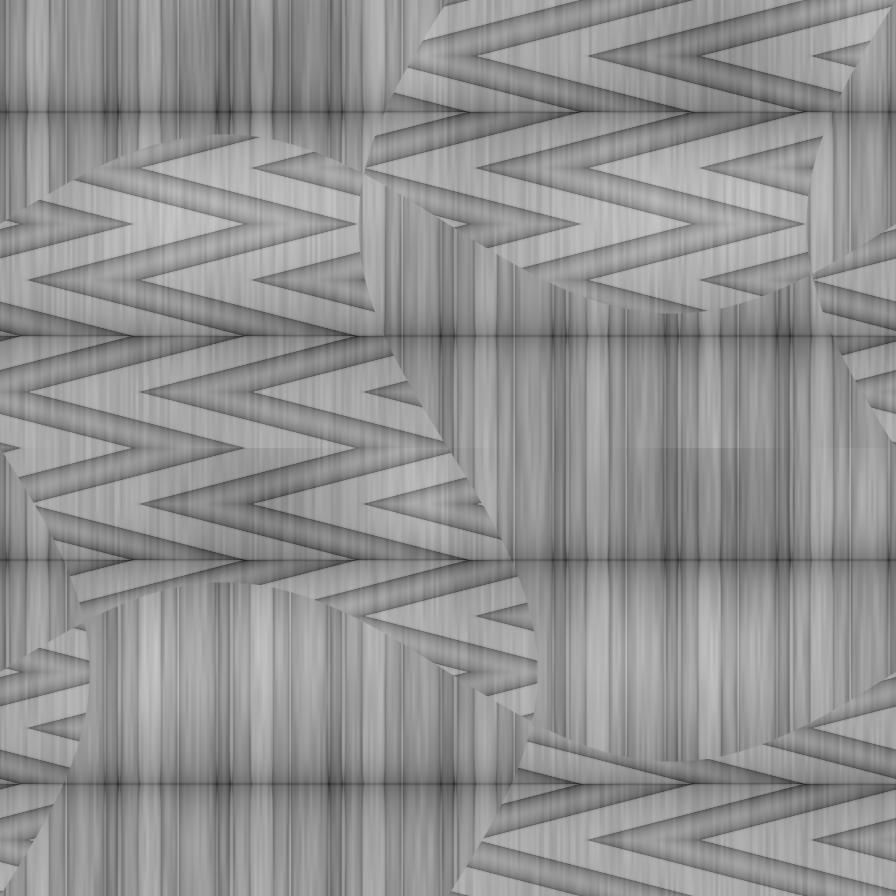
Write a WebGL 1 fragment shader that draws this pattern.

```glsl
precision highp float;
// Grey relief of ribbed planks and chevron bands, swapped by a wavy checkerboard.
uniform vec2 u_resolution;

#define TAU 6.2831853
#define ROWS 4.0
#define RIB_REPEATS 8.0
#define WAVE 0.1
#define CHEVRON_REACH 0.242
#define LIGHT_TONE 0.67
#define RIB_TONE 0.585
#define GROOVE_TONE 0.52
#define BAND_TONE 0.52
#define SEAM_SHADE 0.16
#define STREAK 0.085
#define CLOUD 0.06

float hash(vec2 p) {
  return fract(sin(dot(p, vec2(127.1, 311.7))) * 43758.5453);
}

float noise(vec2 p) {
  vec2 i = floor(p), f = fract(p);
  f = f * f * (3.0 - 2.0 * f);
  float low = mix(hash(i), hash(i + vec2(1.0, 0.0)), f.x);
  float high = mix(hash(i + vec2(0.0, 1.0)), hash(i + 1.0), f.x);
  return mix(low, high, f.y);
}

// Soft round patch of light.
float patchOf(vec2 p, vec2 centre, vec2 size) {
  vec2 q = (p - centre) / size;
  return exp(-dot(q, q));
}

// Lay one rounded rib with shadowed sides over the tone beneath it.
float addRib(float under, float t, float start, float end, float tone, float soft) {
  float halfWidth = 0.5 * (end - start);
  float offset = abs(t - 0.5 * (start + end));
  float inside = halfWidth - offset;
  float dome = 1.0 - offset * offset / (halfWidth * halfWidth);
  float shade = tone + 0.06 * dome - 0.03;
  float body = mix(under, shade, smoothstep(-soft, soft, inside));
  return body - 0.10 * exp(-abs(inside) / 0.014);
}

// Ribs of four widths, flaring a little at the seams.
float ribs(float x, float flare, float px) {
  float t = fract(x * RIB_REPEATS - 0.594);
  float soft = px * RIB_REPEATS;
  float tone = LIGHT_TONE;
  tone = addRib(tone, t, 0.005 - flare, 0.335 + flare, RIB_TONE, soft);
  tone = addRib(tone, t, 0.355 - flare, 0.455 + flare, GROOVE_TONE, soft);
  tone = addRib(tone, t, 0.49 - flare, 0.64 + flare, RIB_TONE, soft);
  return addRib(tone, t, 0.845 - flare, 0.985, RIB_TONE, soft);
}

// Sideways zigzag bands; every second row shifts by half a repeat.
float chevrons(float x, float row, float d, float px) {
  float zigzag = abs(d * 4.0 - 1.0);
  float shift = 0.031 + 0.125 * (1.0 - mod(row, 2.0));
  float t = fract((x - shift - CHEVRON_REACH * zigzag) * 4.0);
  float inside = 0.25 - abs(t - 0.25);
  inside = t > 0.75 ? t - 1.0 : inside;
  float band = BAND_TONE + 0.10 * smoothstep(0.0, 0.25, inside);
  float body = mix(LIGHT_TONE, band, smoothstep(-px * 5.0, px * 5.0, inside));
  float fade = inside > 0.0 ? 0.03 : 0.012;
  return body - 0.14 * exp(-abs(inside) / fade);
}

void main() {
  vec2 p = gl_FragCoord.xy / u_resolution;
  p.y = 1.0 - p.y;
  float px = 1.0 / min(u_resolution.x, u_resolution.y);

  // Rows and their seams
  float row = floor(p.y * ROWS + 0.5);
  float d = abs(p.y * ROWS - row);
  float seam = (0.5 - d) / ROWS;
  float nearSeam = exp(-seam / 0.014);

  // Wavy checkerboard that chooses the surface
  vec2 warped = p + WAVE * sin(TAU * p.yx);
  float across = sin(TAU * warped.x) / TAU;
  float down = -cos(TAU * warped.y) / TAU;
  float a = smoothstep(-px, px, across);
  float b = smoothstep(-px, px, down);
  float chevronMask = a * b + (1.0 - a) * (1.0 - b);

  float tone = mix(ribs(p.x, 0.012 * nearSeam, px),
                   chevrons(p.x, row, d, px), chevronMask);

  // Seam shadow and fine brushed streaks
  tone -= SEAM_SHADE * exp(-seam / 0.024);
  tone -= 0.08 * (1.0 - smoothstep(0.0, 0.0015 + px, seam));
  tone += STREAK * (noise(vec2(p.x * 340.0, p.y * 18.0)) - 0.5);

  // Broad light, repeated on each quarter of the canvas
  vec2 quarter = fract(p * 2.0);
  float glow = patchOf(quarter, vec2(0.66, 0.46), vec2(0.16, 0.14))
             + patchOf(quarter, vec2(0.38, 0.48), vec2(0.16, 0.14))
             + patchOf(quarter, vec2(0.94, 0.10), vec2(0.10, 0.16))
             - 1.3 * patchOf(quarter, vec2(0.58, 0.10), vec2(0.22, 0.14));
  tone += CLOUD * glow;
  tone += 0.03 * (noise(quarter * 5.0) - 0.5);

  gl_FragColor = vec4(vec3(clamp(tone, 0.0, 1.0)), 1.0);
}
```
